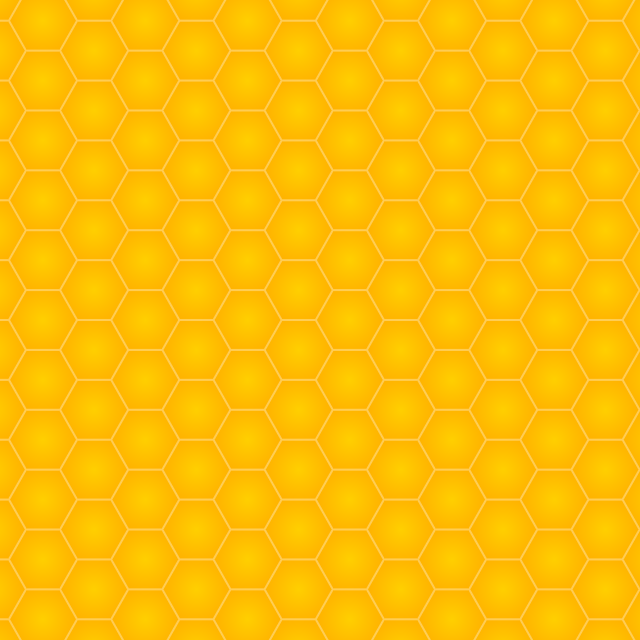
Reproduce this pattern procedurally as a WebGL 1 fragment shader.

```glsl
precision highp float;
// Golden honeycomb: flat-topped hexagons with a radial glow and pale outlines.

uniform vec2 u_resolution;

const float COLUMN_STEP = 0.0799;             // distance between columns
const float ROW_STEP = 0.09353;               // distance between cells in a column
const vec2 CELL_ORIGIN = vec2(0.3868, 0.5);   // centre of one cell
const float LINE_WIDTH = 0.0032;
const float LINE_OPACITY = 0.33;
const float GLOW_RADIUS = 0.0515;
const vec3 GLOW_COLOR = vec3(1.0, 0.812, 0.0);
const vec3 RIM_COLOR = vec3(1.0, 0.700, 0.0);
const vec3 LINE_COLOR = vec3(1.0);

const float SQRT3 = 1.7320508;

// Offset from the nearest point of a rectangular lattice
vec2 latticeOffset(vec2 p, vec2 period) {
  return mod(p + 0.5 * period, period) - 0.5 * period;
}

// Offset from the nearest hexagon centre, using two interleaved lattices
vec2 hexOffset(vec2 p) {
  vec2 period = ROW_STEP * vec2(SQRT3, 1.0);
  vec2 a = latticeOffset(p, period);
  vec2 b = latticeOffset(p - 0.5 * period, period);
  return dot(a, a) < dot(b, b) ? a : b;
}

// Distance from a point inside the cell to its nearest side
float hexEdgeDistance(vec2 p) {
  p = abs(p);
  return 0.5 * ROW_STEP - max(p.y, dot(p, vec2(0.5 * SQRT3, 0.5)));
}

void main() {
  float canvasSize = min(u_resolution.x, u_resolution.y);
  float pixel = 1.0 / canvasSize;
  vec2 uv = gl_FragCoord.xy / canvasSize;

  // Stretch the columns to the spacing of regular hexagons
  float stretch = 0.5 * SQRT3 * ROW_STEP / COLUMN_STEP;
  vec2 cell = hexOffset((uv - CELL_ORIGIN) * vec2(stretch, 1.0));

  // Radial glow
  float falloff = clamp(length(cell) / GLOW_RADIUS, 0.0, 1.0);
  vec3 color = mix(GLOW_COLOR, RIM_COLOR, falloff);

  // Translucent outline with a one-pixel soft edge
  float edge = hexEdgeDistance(cell) - 0.5 * LINE_WIDTH;
  float line = clamp(0.5 - edge / pixel, 0.0, 1.0);
  color = mix(color, LINE_COLOR, LINE_OPACITY * line);

  gl_FragColor = vec4(color, 1.0);
}
```
